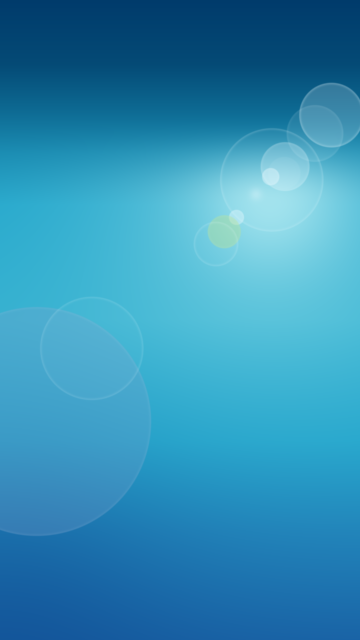
A Shadertoy shader for this background:

```glsl
// Lengths are in canvas widths
const int STOPS = 9;
const float STOP_AT[STOPS] = float[](0.0, 0.17, 0.31, 0.5, 0.68, 0.76, 0.83, 0.90, 1.0);
const vec3 STOP_COLOR[STOPS] = vec3[](
    vec3(0.10, 0.39, 0.65), vec3(0.13, 0.52, 0.73), vec3(0.14, 0.65, 0.80),
    vec3(0.21, 0.70, 0.82), vec3(0.15, 0.66, 0.80), vec3(0.10, 0.55, 0.70),
    vec3(0.05, 0.41, 0.57), vec3(0.015, 0.29, 0.46), vec3(0.0, 0.23, 0.42));

const vec3 GLOW_COLOR = vec3(0.74, 0.94, 0.96);
const vec2 GLOW_CENTER = vec2(0.75, 1.23);
const float GLOW_WIDE = 0.47;
const float GLOW_CORE = 0.20;
const vec2 GLOW_CEILING = vec2(1.22, 1.46);

const vec3 CORNER_COLOR = vec3(0.05, 0.28, 0.56);
const vec3 WHITE = vec3(0.92, 0.98, 1.0);
const vec3 LILAC = vec3(0.50, 0.62, 0.80);
const vec3 LIME = vec3(0.70, 0.88, 0.58);
const float RIM_WIDTH = 0.004;
const vec3 SPARK = vec3(0.711, 1.238, 0.017);

// Disc: center and radius
const int DISCS = 11;
const vec3 DISC[DISCS] = vec3[](
    vec3(0.102, 0.607, 0.318), vec3(0.255, 0.810, 0.144),
    vec3(0.755, 1.278, 0.144), vec3(0.792, 1.315, 0.068),
    vec3(0.790, 1.297, 0.045), vec3(0.752, 1.287, 0.024),
    vec3(0.921, 1.458, 0.090), vec3(0.875, 1.407, 0.079),
    vec3(0.657, 1.174, 0.021), vec3(0.623, 1.134, 0.046),
    vec3(0.600, 1.100, 0.0625));
// Disc: fill and rim opacity
const vec2 DISC_ALPHA[DISCS] = vec2[](
    vec2(0.27, 0.05), vec2(0.03, 0.10), vec2(0.05, 0.13), vec2(0.24, 0.08),
    vec2(0.07, 0.0), vec2(0.38, 0.08), vec2(0.20, 0.17), vec2(0.09, 0.05),
    vec2(0.36, 0.08), vec2(0.42, 0.04), vec2(0.02, 0.12));
const int LILAC_DISC = 0;
const int LIME_DISC = 9;

float gaussian(float d, float radius) {
    return exp(-d * d / (radius * radius));
}

vec3 skyGradient(float height) {
    vec3 color = STOP_COLOR[0];
    for (int i = 1; i < STOPS; i++) {
        float t = clamp((height - STOP_AT[i - 1]) / (STOP_AT[i] - STOP_AT[i - 1]), 0.0, 1.0);
        color = mix(color, STOP_COLOR[i], t);
    }
    return color;
}

vec3 addGlow(vec3 color, vec2 p) {
    float d = length(p - GLOW_CENTER);
    float light = 0.42 * gaussian(d, GLOW_WIDE) + 0.38 * gaussian(d, GLOW_CORE);
    light *= 1.0 - smoothstep(GLOW_CEILING.x, GLOW_CEILING.y, p.y);
    return mix(color, GLOW_COLOR, light);
}

vec3 addDisc(vec3 color, vec2 p, int i, float pixel) {
    float d = length(p - DISC[i].xy) - DISC[i].z;
    float fill = 1.0 - smoothstep(-pixel, pixel, d);
    float rim = gaussian(d + 0.5 * RIM_WIDTH, RIM_WIDTH) * fill;
    vec3 tint = i == LILAC_DISC ? LILAC : (i == LIME_DISC ? LIME : WHITE);
    color = mix(color, tint, fill * DISC_ALPHA[i].x);
    return mix(color, WHITE, rim * DISC_ALPHA[i].y);
}

void mainImage(out vec4 fragColor, in vec2 fragCoord) {
    vec2 p = fragCoord / iResolution.x;
    float pixel = 1.0 / iResolution.x;

    // Backdrop
    vec3 color = skyGradient(fragCoord.y / iResolution.y);
    color = mix(color, CORNER_COLOR, 0.5 * gaussian(length(p), 0.5));
    color = addGlow(color, p);

    // Lens flare
    for (int i = 0; i < DISCS; i++) {
        color = addDisc(color, p, i, pixel);
    }
    color = mix(color, WHITE, 0.3 * gaussian(length(p - SPARK.xy), SPARK.z));

    fragColor = vec4(color, 1.0);
}
```
